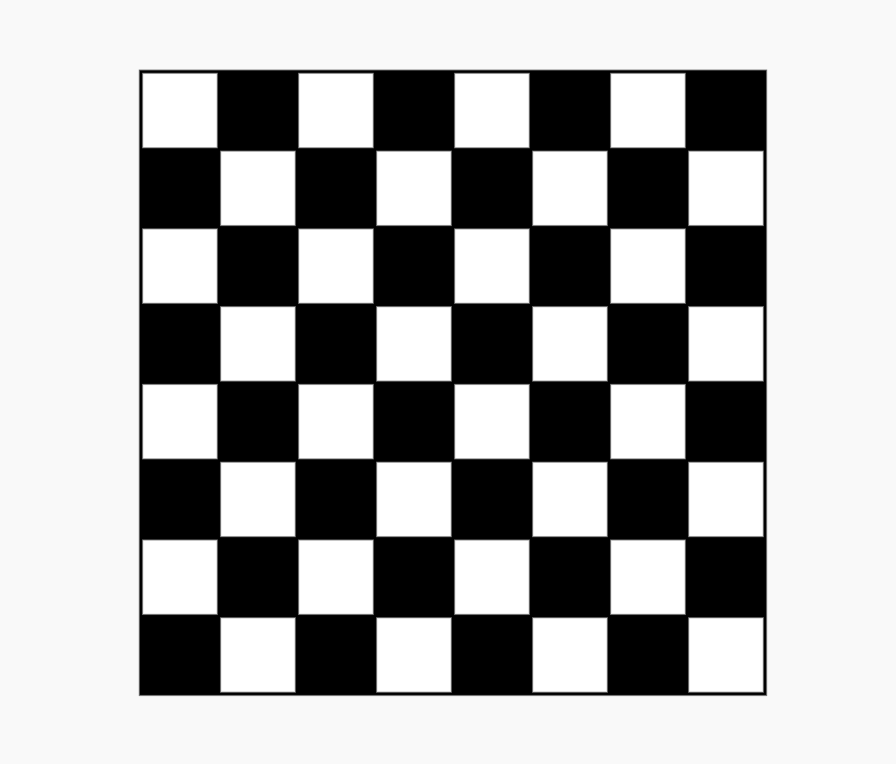
Reproduce this pattern procedurally as a Shadertoy shader.

```glsl
const vec2 CELL_COUNT = vec2(8.0);
const vec2 CELL_SIZE = vec2(0.1021, 0.1018);
const vec2 BOARD_CENTER = vec2(0.0065, -0.001);
const float LINE_HALF_WIDTH = 0.0022;
const float EDGE_SOFTNESS = 0.0034;
const vec3 PAPER = vec3(0.976);
const vec3 LIGHT_SQUARE = vec3(1.0);
const vec3 INK = vec3(0.0);

float boxDistance(vec2 p, vec2 halfSize) {
    vec2 d = abs(p) - halfSize;
    return length(max(d, 0.0)) + min(max(d.x, d.y), 0.0);
}

float coverage(float dist, float softness) {
    return 1.0 - smoothstep(-0.5 * softness, 0.5 * softness, dist);
}

// 1.0 on light cells; the lower left cell is dark
float checkerParity(vec2 cell) {
    return mod(cell.x + cell.y, 2.0);
}

// Light interior of a cell, inset to leave room for the grid lines
float lightSquareMask(vec2 p, vec2 cellSize, float inset, float softness) {
    vec2 grid = p / cellSize;
    vec2 local = (fract(grid) - 0.5) * cellSize;
    float dist = boxDistance(local, 0.5 * cellSize - inset);
    return coverage(dist, softness) * checkerParity(floor(grid));
}

void mainImage(out vec4 fragColor, in vec2 fragCoord) {
    // Centered coordinates in units of the canvas height
    vec2 p = (fragCoord - 0.5 * iResolution.xy) / iResolution.y - BOARD_CENTER;
    float softness = max(EDGE_SOFTNESS, 1.5 / iResolution.y);
    vec2 boardHalf = 0.5 * CELL_COUNT * CELL_SIZE;

    // Dark board including its outer border
    float board = coverage(boxDistance(p, boardHalf + LINE_HALF_WIDTH), softness);

    // Light squares, limited to the cells of the board
    vec2 inside = step(abs(p), boardHalf);
    float light = inside.x * inside.y
        * lightSquareMask(p + boardHalf, CELL_SIZE, LINE_HALF_WIDTH, softness);

    vec3 color = mix(PAPER, INK, board);
    color = mix(color, LIGHT_SQUARE, light);
    fragColor = vec4(color, 1.0);
}
```
